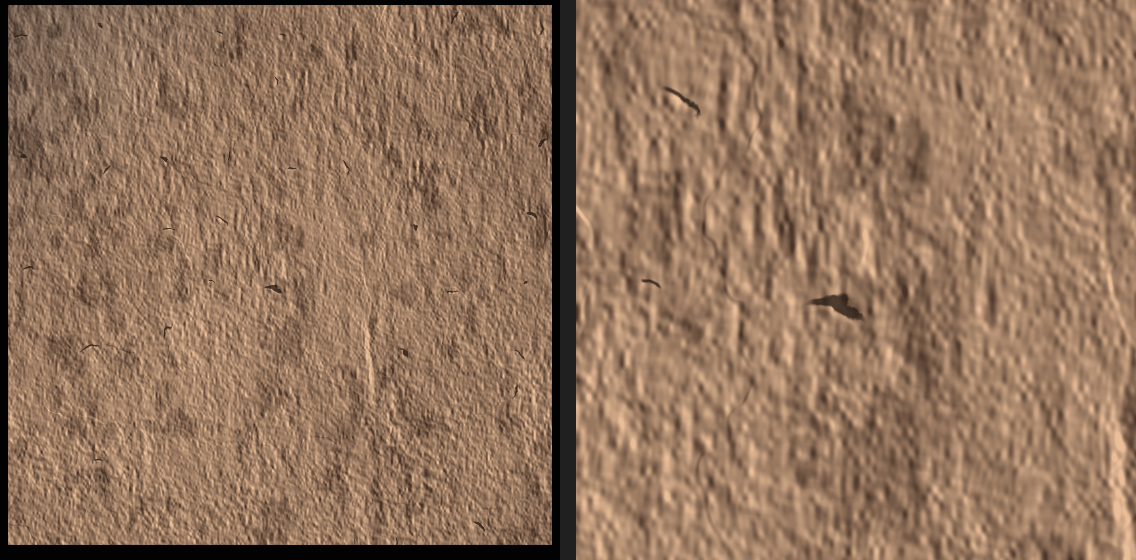
Left, the full canvas; right, a detail of the centre.
Write a three.js fragment shader that draws this texture.

```glsl
// Rough sunlit plaster wall with vertical grain, flakes and chips, in a thin black frame
varying vec2 vUv;

#define SHADE_COLOR vec3(0.27, 0.19, 0.146)
#define LIGHT_COLOR vec3(0.87, 0.705, 0.565)
#define FRAME_COLOR vec3(0.008)
#define FRAME_MIN vec2(0.0143, 0.027)
#define FRAME_MAX vec2(0.9857, 0.991)
#define LIGHT_STEP vec2(0.0017, 0.0009)
#define RELIEF 1.2
#define BASE_TONE 0.55
#define CHIP_GRID 9.0
#define CHIP_CHANCE 0.38

float hash(vec2 p) {
  vec3 q = fract(p.xyx * 0.1031);
  q += dot(q, q.yzx + 33.33);
  return fract((q.x + q.y) * q.z);
}

float noise(vec2 p) {
  vec2 i = floor(p), f = fract(p);
  f = f * f * (3.0 - 2.0 * f);
  return mix(mix(hash(i), hash(i + vec2(1.0, 0.0)), f.x),
             mix(hash(i + vec2(0.0, 1.0)), hash(i + 1.0), f.x), f.y);
}

float fbm(vec2 p) {
  float sum = 0.0, amp = 0.5;
  for (int i = 0; i < 5; i++) {
    sum += amp * noise(p);
    p = mat2(1.6, 1.2, -1.2, 1.6) * p + 17.3;
    amp *= 0.5;
  }
  return sum;
}

// Plaster height: fine grain over lumps and peeling layers
float wallHeight(vec2 p) {
  vec2 w = p + 0.005 * vec2(noise(p * 27.0), noise(p * 31.0 + 7.0));
  float streaks = noise(w * vec2(150.0, 62.0) + 3.0);
  float crumbs = noise(w * vec2(150.0, 118.0) + 41.0);
  float grain = mix(crumbs, streaks, smoothstep(0.2, 0.8, p.y + 0.5 * noise(p * 7.0) - 0.25));
  float patchiness = 0.55 + 0.9 * noise(p * vec2(21.0, 12.0) + 90.0);
  float grit = noise(w * vec2(270.0, 185.0) + 11.0);
  float lumps = noise(w * vec2(62.0, 31.0) + 5.0);
  float swell = fbm(p * vec2(19.0, 13.0) + 9.0);
  float flakes = smoothstep(0.53, 0.55, fbm(p * vec2(8.0, 6.0) + 2.0));
  return patchiness * 0.75 * grain + 0.42 * grit + 0.8 * lumps + 1.4 * swell + 0.25 * flakes;
}

// Chips: x is the dark ragged gap, y the lit lip beside it
vec2 chips(vec2 p) {
  vec2 cell = floor(p * CHIP_GRID);
  vec2 center = 0.25 + 0.5 * vec2(hash(cell + 31.0), hash(cell + 57.0));
  vec2 d = (fract(p * CHIP_GRID) - center) / CHIP_GRID;
  float angle = 3.0 * hash(cell + 83.0) - 1.9;
  float c = cos(angle), s = sin(angle);
  d = mat2(c, -s, s, c) * d + 0.011 * (fbm(p * 75.0) - 0.48);
  float halfLength = mix(0.006, 0.02, hash(cell + 12.0));
  float taper = max(0.0, 1.0 - abs(d.x) / halfLength);
  float offset = d.y + 20.0 * d.x * d.x;
  float width = mix(0.0004, 0.004, pow(hash(cell + 97.0), 3.0)) * taper;
  float gap = 1.0 - smoothstep(width, width + 0.002, abs(offset));
  float lip = 1.0 - smoothstep(0.0, 0.003, abs(offset + width + 0.003));
  return vec2(gap, lip) * smoothstep(0.0, 0.4, taper) * step(hash(cell + 5.0), CHIP_CHANCE);
}

// Raised run of plaster, fading into a shallow groove lower down
float scar(vec2 p) {
  float x = p.x - 0.669 + 0.11 * max(p.y - 0.26, 0.0) - 0.011 * (fbm(vec2(p.y * 30.0, 4.0)) - 0.5);
  float ridgeSpan = smoothstep(0.265, 0.29, p.y) * (1.0 - smoothstep(0.4, 0.45, p.y));
  float ridge = 1.0 - smoothstep(0.002, 0.0065, abs(x));
  float ridgeShade = 1.0 - smoothstep(0.001, 0.007, abs(x - 0.01));
  float grooveSpan = 1.0 - smoothstep(0.2, 0.28, p.y);
  float groove = 1.0 - smoothstep(0.002, 0.014, abs(x - 0.002));
  return ridgeSpan * (0.4 * ridge - 0.22 * ridgeShade) - 0.2 * grooveSpan * groove;
}

void main() {
  vec2 p = vUv;

  // Side light: slopes facing the lower left are bright
  float slope = wallHeight(p + LIGHT_STEP) - wallHeight(p - 0.2 * LIGHT_STEP);
  float corner = smoothstep(0.35, 0.95, p.y - p.x);
  float tone = BASE_TONE + RELIEF * (1.0 - 0.35 * corner) * slope;

  // Shaded hollows, stains and light falloff
  float hollow = fbm(p * vec2(30.0, 21.0) + 60.0);
  tone -= 0.19 * smoothstep(0.55, 0.66, hollow);
  tone += 0.22 * (fbm(p * 4.0 + 70.0) - 0.48);
  vec2 fromCenter = p - vec2(0.48, 0.42);
  tone += 0.05 - 0.26 * dot(fromCenter, fromCenter) - 0.07 * corner;
  tone += scar(p);

  vec2 chip = chips(p);
  tone += 0.14 * chip.y;
  vec3 color = mix(SHADE_COLOR, LIGHT_COLOR, clamp(tone, 0.02, 1.08));
  color = mix(color, vec3(dot(color, vec3(0.34, 0.4, 0.26))), 0.22 * corner);
  color = mix(color, SHADE_COLOR * 0.6, 0.8 * chip.x);

  // Black frame
  vec2 inside = smoothstep(FRAME_MIN - 0.001, FRAME_MIN + 0.001, p)
              * (1.0 - smoothstep(FRAME_MAX - 0.001, FRAME_MAX + 0.001, p));
  gl_FragColor = vec4(mix(FRAME_COLOR, color, inside.x * inside.y), 1.0);
}
```
